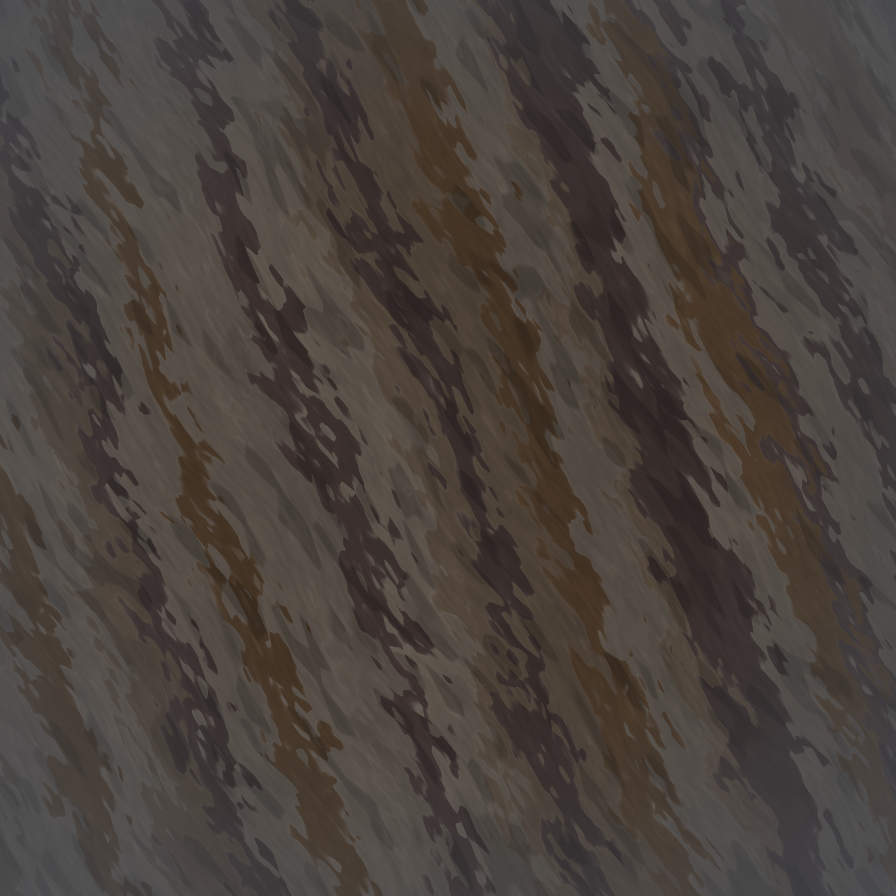
Give the GLSL for this texture, as a WebGL 1 fragment shader.

```glsl
precision highp float;

uniform vec2 u_resolution;

const vec3 LIGHT = vec3(0.335, 0.303, 0.272);
const vec3 BROWN = vec3(0.295, 0.250, 0.210);
const vec3 OCHRE = vec3(0.270, 0.205, 0.145);
const vec3 DARK = vec3(0.220, 0.180, 0.172);
const vec3 HAZE = vec3(0.295, 0.315, 0.345);

const float BAND_TILT = 0.32;
const float GRAIN_TILT = 0.58;
const float BAND_COUNT = 22.0;

float hash1(float n) {
  return fract(sin(n * 127.1 + 3.7) * 43758.55);
}

vec3 hash3(vec2 cell) {
  vec3 k = vec3(dot(cell, vec2(127.1, 311.7)),
                dot(cell, vec2(269.5, 183.3)),
                dot(cell, vec2(419.2, 371.9)));
  return fract(sin(k) * 43758.55);
}

// x runs across the streaks, y along them, down to the right
vec2 streakSpace(vec2 p, float tilt) {
  float c = cos(tilt);
  float s = sin(tilt);
  return vec2(c * p.x + s * p.y, s * p.x - c * p.y);
}

// Cellular noise: each cell has a random value, softly blended at the borders
float flakes(vec2 p) {
  vec2 base = floor(p);
  float total = 0.0;
  float weights = 0.0;
  for (int y = -1; y <= 1; y++) {
    for (int x = -1; x <= 1; x++) {
      vec2 cell = base + vec2(float(x), float(y));
      vec3 h = hash3(cell);
      vec2 d = cell + h.xy - p;
      float w = exp(-9.0 * dot(d, d));
      total += w * h.z;
      weights += w;
    }
  }
  return total / weights;
}

// Golden ratio steps keep the colour shares even along the bands
vec3 bandColor(float index) {
  float pick = fract(index * 0.618034 + 0.16 * (hash1(index + 40.0) - 0.5));
  vec3 color = mix(DARK, OCHRE, step(0.20, pick));
  color = mix(color, BROWN, step(0.36, pick));
  color = mix(color, LIGHT, step(0.60, pick));
  return color * (0.96 + 0.08 * hash1(index + 9.0));
}

// Bands of uneven width with a thin pale rim at each border
vec3 bands(float across, float rim) {
  float x = across * BAND_COUNT;
  float index = floor(x);
  float offset = fract(x) - mix(0.2, 0.8, hash1(index));
  float side = smoothstep(-0.08, 0.08, offset);
  vec3 color = mix(bandColor(index - 1.0), bandColor(index), side);
  return color + rim * exp(-40.0 * offset * offset);
}

void main() {
  vec2 uv = gl_FragCoord.xy / u_resolution;
  vec2 band = streakSpace(uv, BAND_TILT);
  vec2 grain = streakSpace(uv, GRAIN_TILT);
  grain.x += 0.006 * sin(grain.y * 19.0 + 4.0 * grain.x);

  float patches = flakes(grain * vec2(38.0, 11.0));
  float strands = flakes(grain * vec2(85.0, 26.0) + 17.0);
  float fibres = flakes(grain * vec2(165.0, 50.0) + 53.0);
  float hairs = flakes(grain * vec2(260.0, 45.0) + 91.0);

  // Ragged band borders
  float across = band.x + 0.008 * sin(band.y * 7.0 + band.x * 11.0);
  across += 0.030 * (patches - 0.5);
  across += 0.036 * (strands - 0.5);
  across += 0.030 * (fibres - 0.5);
  vec3 color = bands(across, 0.035 * fibres);

  // Dark flecks and fine grain
  float flecks = flakes(grain * vec2(75.0, 18.0) + 131.0);
  color *= 1.0 - 0.17 * smoothstep(0.64, 0.85, flecks);
  color *= 1.0 + 0.09 * (hairs - 0.5) + 0.07 * (strands - 0.5);
  color *= 1.0 + 0.02 * sin(band.x * 17.0 + 2.0 * sin(band.y * 5.0));

  // Cool haze towards the corners
  float reach = length(uv - 0.5);
  color = mix(color, HAZE, 0.66 * smoothstep(0.25, 0.76, reach));

  gl_FragColor = vec4(color, 1.0);
}
```
